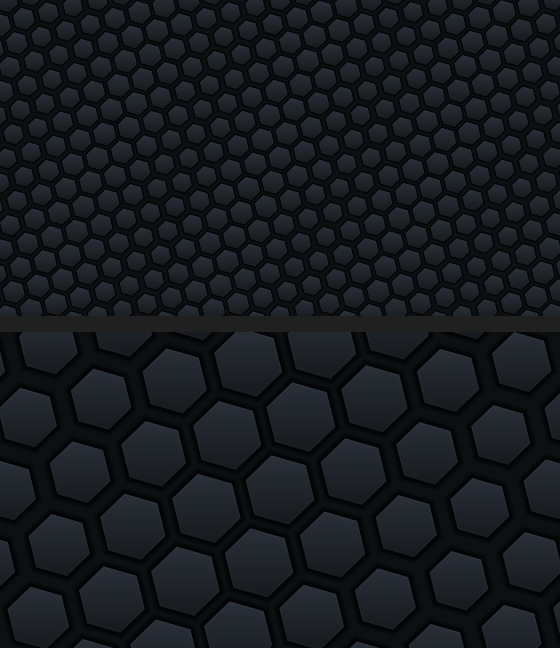
Top, the full canvas; bottom, a detail of the centre.
Reproduce this pattern procedurally as a Shadertoy shader.

```glsl
const float PITCH = 0.08;              // centre spacing, in canvas heights
const float TILT = radians(14.0);      // rotation of the lattice
const float APOTHEM = 0.38;            // mean half width of a tile, in pitches
const float SWELL = 0.03;              // change of the half width along the wave
const vec2 WAVE = vec2(11.7, -4.7);    // wave vector, per canvas height
const float WAVE_SHIFT = 0.35;
const float OUTLINE = 0.055;           // black line around a tile, in pitches
const float OUTLINE_BLUR = 0.04;
const float RIM = 0.022;               // faint bevel inside the tile edge
const float RIM_GAIN = 0.10;

const vec3 FACE_TOP = vec3(0.165, 0.187, 0.222);
const vec3 FACE_BOTTOM = vec3(0.085, 0.100, 0.115);
const vec3 GROUND = vec3(0.047, 0.062, 0.070);
const vec3 OUTLINE_COLOR = vec3(0.010, 0.013, 0.016);

const vec2 CELL = vec2(1.0, 1.7320508);

// Offset from the centre of the nearest hexagonal cell
vec2 hexOffset(vec2 p) {
    vec2 a = mod(p + 0.5 * CELL, CELL) - 0.5 * CELL;
    vec2 b = mod(p, CELL) - 0.5 * CELL;
    return dot(a, a) < dot(b, b) ? a : b;
}

// Distance from the centre, measured across the flats
float hexRadius(vec2 q) {
    q = abs(q);
    return max(q.x, dot(q, 0.5 * CELL));
}

void mainImage(out vec4 fragColor, in vec2 fragCoord) {
    vec2 p = (fragCoord - 0.5 * iResolution.xy) / iResolution.y;
    float pixel = 1.0 / (iResolution.y * PITCH);

    // Tilted lattice
    float c = cos(TILT), s = sin(TILT);
    mat2 tilt = mat2(c, s, -s, c);
    vec2 local = transpose(tilt) * p / PITCH;
    vec2 offset = hexOffset(local);
    vec2 upright = tilt * offset;
    vec2 center = p - upright * PITCH;

    // Tile size follows a diagonal wave
    float apothem = APOTHEM + SWELL * cos(dot(center, WAVE) + WAVE_SHIFT);
    float dist = hexRadius(offset) - apothem;

    // Recessed ground with a soft black outline
    float clear = smoothstep(OUTLINE - OUTLINE_BLUR, OUTLINE + OUTLINE_BLUR, dist);
    vec3 color = mix(OUTLINE_COLOR, GROUND, clear);

    // Face shaded from top to bottom, with a faint rim
    float height = clamp(0.5 + 0.5 * upright.y / (apothem * 1.12), 0.0, 1.0);
    vec3 face = mix(FACE_BOTTOM, FACE_TOP, height);
    face *= 1.0 + RIM_GAIN * smoothstep(-RIM - pixel, -RIM + pixel, dist);
    float coverage = 1.0 - smoothstep(-0.5 * pixel, 0.5 * pixel, dist);
    color = mix(color, face, coverage);

    fragColor = vec4(color, 1.0);
}
```
